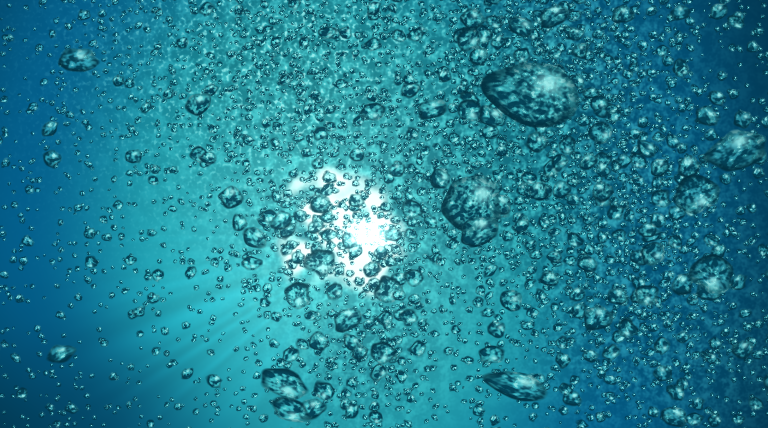
Write a Shadertoy shader that draws this texture.

```glsl
// Rising air bubbles under water, lit from behind by a hazy sun.
#define SUN vec2(0.865, 0.452)
#define DEEP vec3(0.008, 0.37, 0.55)
#define ABYSS vec3(0.01, 0.23, 0.33)
#define TEAL vec3(0.09, 0.59, 0.66)
#define AQUA vec3(0.32, 0.82, 0.83)
#define FOAM_LIGHT vec3(0.66, 0.97, 0.96)
#define SHADOW vec3(0.01, 0.25, 0.33)
#define LAYERS 5
#define FINEST_CELL 0.014
#define LAYER_GROWTH 1.5
#define WOBBLE 0.42
// Large bubbles: centre.xy, radii.xy
const vec4 LARGE[11] = vec4[11](
    vec4(1.249, 0.779, 0.106, 0.078), vec4(0.181, 0.858, 0.043, 0.028),
    vec4(1.720, 0.647, 0.070, 0.042), vec4(1.105, 0.523, 0.068, 0.068),
    vec4(1.121, 0.460, 0.045, 0.034), vec4(1.630, 0.547, 0.052, 0.044),
    vec4(1.663, 0.360, 0.050, 0.040), vec4(0.681, 0.042, 0.047, 0.026),
    vec4(0.663, 0.105, 0.055, 0.034), vec4(1.210, 0.098, 0.070, 0.033),
    vec4(0.142, 0.174, 0.033, 0.019));

vec2 hash2(vec2 p) {
    vec3 a = fract(p.xyx * vec3(0.1031, 0.1030, 0.0973));
    a += dot(a, a.yzx + 33.33);
    return fract((a.xx + a.yz) * a.zy);
}
float corner(vec2 cell, vec2 d) { return dot(hash2(cell) * 2.0 - 1.0, d); }
float gradientNoise(vec2 p) {
    vec2 i = floor(p), f = fract(p), u = f * f * (3.0 - 2.0 * f), e = vec2(1, 0);
    float low = mix(corner(i, f), corner(i + e, f - e), u.x);
    float high = mix(corner(i + e.yx, f - e.yx), corner(i + 1.0, f - 1.0), u.x);
    return mix(low, high, u.y);
}
float blob(vec2 p, vec2 centre, vec2 size) {
    vec2 q = (p - centre) / size;
    return exp(-dot(q, q));
}
// Fine froth at the upper middle
float frothAt(vec2 p) { return blob(p, vec2(0.69, 0.86), vec2(0.37, 0.30)); }
// Dense swarm, sweeping from the upper right to the lower middle
float swarmAt(vec2 p) {
    float s = blob(p, vec2(1.27, 0.87), vec2(0.27, 0.24));
    s += 0.75 * blob(p, vec2(1.46, 0.47), vec2(0.27, 0.30));
    s += 0.8 * blob(p, vec2(0.98, 0.52), vec2(0.28, 0.17));
    s += 0.6 * blob(p, vec2(0.72, 0.46), vec2(0.16, 0.10));
    s += 0.7 * blob(p, vec2(0.86, 0.19), vec2(0.17, 0.19));
    return min(s + 0.4 * blob(p, vec2(1.60, 0.15), vec2(0.32, 0.18)), 1.0);
}
// Open water: broad glow, slanting rays and dim corners
vec3 water(vec2 p) {
    float r = length((p - vec2(0.79, 0.47)) * vec2(1.0, 0.85));
    vec3 col = mix(TEAL, DEEP, smoothstep(0.38, 0.75, r));
    col = mix(col, AQUA, min(1.15 * exp(-r * r * 8.5), 1.0));
    col = mix(col, ABYSS, 0.75 * blob(p, vec2(0.08, -0.03), vec2(0.40, 0.25)));
    col *= 1.0 - 0.4 * smoothstep(0.72, 1.12, r);
    vec2 dir = normalize(p - SUN + 0.0001);
    float rays = gradientNoise(dir * 11.0) + 0.5 * gradientNoise(dir * 27.0);
    return col + TEAL * (0.1 + rays * 0.3) * blob(p, vec2(0.53, 0.25), vec2(0.27, 0.22));
}
// Ragged white patches where the sun breaks through
float sunPatches(vec2 p) {
    float s = blob(p, vec2(0.78, 0.55), vec2(0.12, 0.07)) + blob(p, SUN, vec2(0.09, 0.07));
    s += 0.8 * blob(p, vec2(0.70, 0.40), vec2(0.10, 0.08));
    s += 0.9 * blob(p, vec2(0.86, 0.36), vec2(0.07, 0.06));
    return smoothstep(0.3, 0.95, s * (1.0 + 1.3 * gradientNoise(p * 21.0)));
}
// One lens-like bubble: dark rim, rippled refraction, bright glints
vec3 bubble(vec3 col, vec2 d, vec2 size, float seed) {
    float reach = max(size.x, size.y) * 1.4;
    if (dot(d, d) > reach * reach) return col;
    float angle = (seed - 0.5) * 1.6, c = cos(angle), s = sin(angle);
    vec2 q = mat2(c, -s, s, c) * d / size;
    q *= 1.0 + WOBBLE * gradientNoise(q * 1.1 + seed * 91.0);
    float r = length(q), soft = 1.2 / (iResolution.y * min(size.x, size.y));
    float cover = 1.0 - smoothstep(1.0 - soft, 1.0 + soft, r);
    vec2 light = normalize(vec2(0.5, fract(seed * 17.0) < 0.6 ? 1.0 : -1.0));
    float detail = clamp(min(size.x, size.y) * 40.0, 0.7, 2.6);
    float ripple = gradientNoise(q * 2.0 * detail + seed * 57.0);
    ripple += 0.6 * gradientNoise(q * 4.5 * detail + seed * 23.0) + 0.25 * dot(q, light);
    vec3 body = mix(SHADOW, mix(col, AQUA, 0.5), smoothstep(-0.32, 0.22, ripple));
    body = mix(body, FOAM_LIGHT, 0.75 * smoothstep(0.22, 0.55, ripple));
    float rim = smoothstep(0.62, 0.95, r) * (0.65 - 0.25 * dot(q, light));
    body = mix(body, SHADOW * 0.7, clamp(rim, 0.0, 0.9));
    vec2 g = q - light * 0.45;
    return mix(col, mix(body, FOAM_LIGHT, 0.8 * exp(-dot(g, g) * 16.0)), cover * 0.95);
}
void mainImage(out vec4 fragColor, in vec2 fragCoord) {
    vec2 p = fragCoord / iResolution.y;
    vec3 col = water(p);
    // Froth and swarm too fine to resolve
    float speck = gradientNoise(p * 95.0) + 0.6 * gradientNoise(p * 170.0);
    float clump = gradientNoise(p * 36.0) + 0.7 * speck;
    float froth = frothAt(p);
    col = mix(col, mix(TEAL * 0.65, AQUA, smoothstep(-0.45, 0.5, clump)), 0.65 * froth);
    col = mix(col, FOAM_LIGHT, 0.8 * froth * smoothstep(0.05, 0.55, speck));
    vec3 tangle = mix(SHADOW, AQUA, smoothstep(-0.4, 0.6, clump));
    col = mix(col, tangle, 0.6 * swarmAt(p));
    col = mix(col, vec3(0.9, 1.0, 0.98), sunPatches(p));
    // Scattered bubbles, from fine to coarse
    float cell = FINEST_CELL;
    for (int layer = 0; layer < LAYERS; layer++) {
        float coarse = float(layer) / float(LAYERS - 1);
        for (int k = 0; k < 9; k++) {
            vec2 id = floor(p / cell) + vec2(k % 3 - 1, k / 3 - 1);
            vec2 h = hash2(id + float(layer) * 71.3);
            vec2 m = hash2(id + 19.7 + float(layer) * 37.1);
            vec2 centre = (id + 0.5 + (m - 0.5) * 0.7) * cell;
            float chance = mix(0.13, 0.02, coarse) + swarmAt(centre) * mix(0.4, 0.65, coarse);
            chance += frothAt(centre) * 0.35 * (1.0 - coarse);
            if (h.x > chance) continue;
            vec2 size = cell * mix(0.2, 0.48, h.y) * vec2(1.0, mix(0.7, 1.0, m.x));
            col = bubble(col, p - centre, size, m.y);
        }
        cell *= LAYER_GROWTH;
    }
    for (int i = 0; i < 11; i++)
        col = bubble(col, p - LARGE[i].xy, LARGE[i].zw, mix(0.25, 0.75, hash2(vec2(i, 5)).x));
    // Sunlight flaring over the swarm
    col += vec3(0.75, 0.85, 0.8) * blob(p, SUN, vec2(0.045, 0.03));
    col += vec3(0.10, 0.14, 0.13) * blob(p, vec2(0.79, 0.47), vec2(0.19, 0.20));
    fragColor = vec4(clamp(col, 0.0, 1.0), 1.0);
}
```
